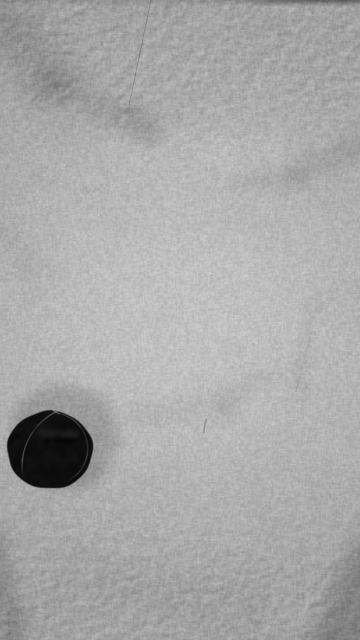
Give the GLSL for this texture, as a Shadertoy shader.

```glsl
// Pale woven cloth in soft light, with a round black hole, a damp halo and faint creases.
#define CLOTH_DARK 0.608
#define CLOTH_LIFT 0.146
#define WEAVE_AMOUNT 0.060
#define BUMP_AMOUNT 0.15
#define HOLE_CENTER vec2(0.078, 0.297)
#define HOLE_SIZE vec2(0.067, 0.061)
#define HALO_CENTER vec2(0.099, 0.316)
#define HALO_RADIUS 0.092
#define HALO_DEPTH 0.11

float hash(vec2 p) {
    vec3 q = fract(vec3(p.xyx) * 0.1031);
    q += dot(q, q.yzx + 33.33);
    return fract((q.x + q.y) * q.z);
}

float noise(vec2 p) {
    vec2 cell = floor(p), f = fract(p);
    f = f * f * (3.0 - 2.0 * f);
    return mix(mix(hash(cell), hash(cell + vec2(1, 0)), f.x),
               mix(hash(cell + vec2(0, 1)), hash(cell + vec2(1, 1)), f.x), f.y);
}

float fbm(vec2 p) {
    float sum = 0.0, weight = 0.5;
    for (int i = 0; i < 4; i++) {
        sum += weight * noise(p);
        p = mat2(1.6, 1.2, -1.2, 1.6) * p + 7.3;
        weight *= 0.5;
    }
    return sum;
}

float segment(vec2 p, vec2 a, vec2 b) {
    vec2 ab = b - a;
    return length(p - a - ab * clamp(dot(p - a, ab) / dot(ab, ab), 0.0, 1.0));
}

// Soft band of shade along a line
float fold(vec2 p, vec2 a, vec2 b, float width) {
    float d = segment(p, a, b) / width;
    return exp(-d * d);
}

// Thin antialiased stroke from a distance
float stroke(float d, float width) {
    float aa = 0.7 / iResolution.y;
    return 1.0 - smoothstep(width - aa, width + aa, abs(d));
}

float clothShade(vec2 p) {
    vec2 fromLight = (p - vec2(0.29, 0.50)) / vec2(0.42, 0.37);
    float tone = CLOTH_DARK + CLOTH_LIFT * exp(-dot(fromLight, fromLight));
    vec2 w = p + 0.02 * (vec2(fbm(p * 9.0), fbm(p * 9.0 + 20.0)) - 0.47);

    // Upper folds
    tone -= 0.070 * fold(w, vec2(-0.02, 0.99), vec2(0.08, 0.88), 0.045);
    tone -= 0.060 * fold(w, vec2(0.08, 0.87), vec2(0.23, 0.80), 0.028);
    tone -= 0.035 * fold(w, vec2(0.205, 0.83), vec2(0.235, 0.785), 0.015);
    tone -= 0.030 * fold(w, vec2(0.38, 0.715), vec2(0.47, 0.722), 0.016);
    tone -= 0.050 * fold(w, vec2(0.46, 0.725), vec2(0.58, 0.78), 0.020);
    tone += 0.025 * fold(w, vec2(0.20, 0.76), vec2(0.42, 0.775), 0.035);
    tone -= 0.030 * fold(w, vec2(0.00, 0.63), vec2(0.05, 0.58), 0.030);

    // Lower folds
    tone -= 0.032 * fold(w, vec2(0.22, 0.355), vec2(0.35, 0.365), 0.022);
    tone -= 0.028 * fold(w, vec2(0.35, 0.365), vec2(0.42, 0.42), 0.020);
    tone -= 0.025 * fold(w, vec2(0.49, 0.52), vec2(0.47, 0.40), 0.018);
    tone -= 0.025 * fold(w, vec2(0.10, 0.10), vec2(0.40, 0.06), 0.040);

    // Dark lower corners
    float rightFold = w.x - 0.482 - 0.447 * w.y;
    tone -= 0.130 * smoothstep(-0.030, 0.035, rightFold) * (1.0 - smoothstep(0.10, 0.24, p.y));
    tone -= 0.100 * fold(w, vec2(-0.01, 0.15), vec2(0.02, -0.02), 0.028);

    // Shaded top hem, deeper on the right
    tone -= mix(0.06, 0.26, smoothstep(0.3, 0.5, p.x)) * smoothstep(0.988, 1.002, p.y);
    return tone + 0.022 * (fbm(p * vec2(14.0, 20.0)) - 0.47);
}

float clothTexture(vec2 p) {
    float threads = noise(p * vec2(460.0, 190.0)) + noise(p * vec2(190.0, 460.0) + 40.0) - 1.0;
    vec2 q = p * vec2(85.0, 100.0);
    float bumps = fbm(q) - fbm(q + vec2(0.30, -0.38));
    float rough = 0.10 + 0.90 * smoothstep(0.20, 0.42, abs(p.y - 0.48));
    return WEAVE_AMOUNT * threads + BUMP_AMOUNT * rough * bumps;
}

void mainImage(out vec4 fragColor, in vec2 fragCoord) {
    vec2 p = fragCoord / iResolution.y;
    float tone = clothShade(p);

    // Damp halo
    float haloEdge = length(p - HALO_CENTER) + 0.008 * (noise(p * 35.0) - 0.5);
    tone -= HALO_DEPTH * (1.0 - smoothstep(HALO_RADIUS - 0.026, HALO_RADIUS + 0.010, haloEdge));
    tone += clothTexture(p);

    // Scratches and creases
    tone -= 0.12 * stroke(segment(p, vec2(0.236, 1.0), vec2(0.202, 0.837)), 0.0007);
    tone -= 0.03 * stroke(segment(p, vec2(0.202, 0.837), vec2(0.176, 0.71)), 0.0008);
    tone -= 0.05 * stroke(segment(p, vec2(0.485, 0.475), vec2(0.462, 0.388)), 0.0008);
    tone -= 0.14 * stroke(segment(p, vec2(0.322, 0.345), vec2(0.318, 0.324)), 0.0012);

    // Hole with a slightly uneven rim
    vec2 h = (p - HOLE_CENTER) / HOLE_SIZE;
    float angle = atan(h.y, h.x);
    float rim = 1.0 + 0.014 * cos(5.0 * angle - 1.2) + 0.008 * sin(9.0 * angle);
    float edge = (length(h) - rim) * HOLE_SIZE.y;
    float inside = 1.0 - smoothstep(-0.0018, 0.0014, edge);
    float dark = 0.040 + 0.03 * noise(p * 110.0);
    dark += 0.05 * fold(p, vec2(0.065, 0.325), vec2(0.118, 0.322), 0.007);
    dark -= 0.03 * fold(p, vec2(0.075, 0.312), vec2(0.120, 0.313), 0.004);

    // Pale thread arcs across the hole
    float leftArc = length(p - vec2(0.130, 0.271)) - 0.0955;
    float rightArc = length(p - vec2(0.081, 0.299)) - 0.056;
    float leftSpan = step(p.x, 0.090) * smoothstep(0.255, 0.275, p.y);
    float rightSpan = smoothstep(0.088, 0.100, p.x) * smoothstep(0.245, 0.265, p.y);
    float wear = 0.3 + 0.6 * noise(p * 60.0);
    dark += wear * (0.32 * leftSpan * stroke(leftArc, 0.0010) + 0.26 * rightSpan * stroke(rightArc, 0.0010));
    tone = mix(tone, dark, inside);
    tone += 0.22 * fold(p, vec2(0.084, 0.358), vec2(0.092, 0.354), 0.0018);

    fragColor = vec4(vec3(clamp(tone, 0.0, 1.0)), 1.0);
}
```
